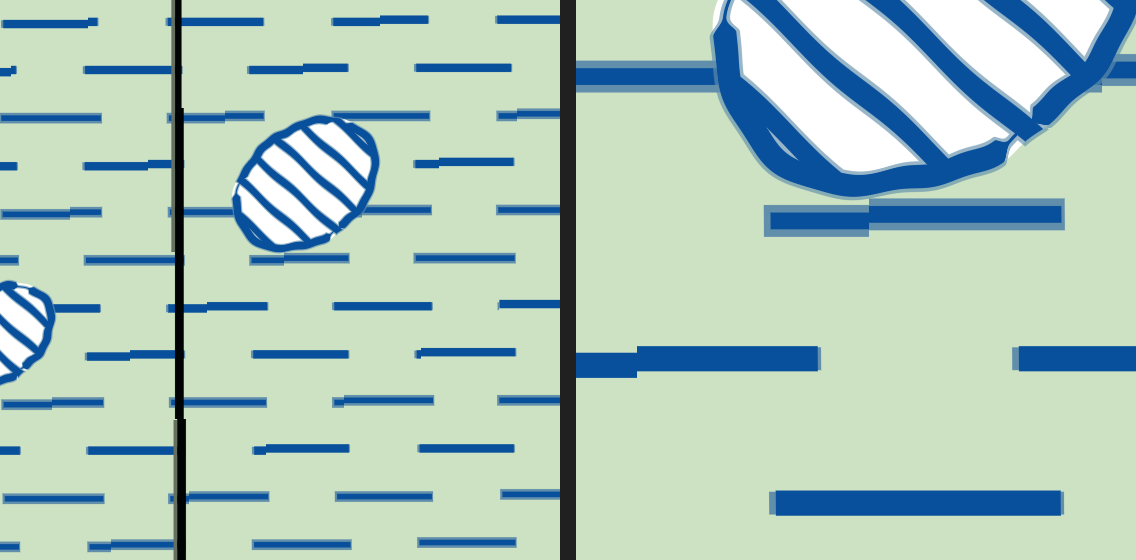
Left, the full canvas; right, a detail of the centre.
This pattern is drawn by a WebGL 1 fragment shader. Its source:

```glsl
precision mediump float;
uniform vec2 u_resolution;

const vec3 GROUND = vec3(0.80, 0.885, 0.76);
const vec3 INK = vec3(0.03, 0.31, 0.61);
const vec3 FRINGE = vec3(0.38, 0.56, 0.67);

float hash(vec2 p) {
  return fract(sin(dot(p, vec2(12.9898, 78.233))) * 43758.5453);
}

// Coverage of the inside of a signed distance
float cover(float d) {
  float aa = 0.7 / u_resolution.y;
  return 1.0 - smoothstep(-aa, aa, d);
}

float box(vec2 p, vec2 halfSize) {
  vec2 d = abs(p) - halfSize;
  return max(d.x, d.y);
}

// Staggered, slightly tilted dashes; y runs downward
vec3 dashes(vec3 col, vec2 p) {
  float row = floor((p.y + 0.0075 * p.x - 0.0422) / 0.0849 + 0.5);
  float middle = 0.0422 + row * 0.0849 - 0.0075 * p.x;
  float stepped = floor(middle * 256.0 + 0.5) / 256.0;

  float along = (p.x - 0.008 * p.y - 0.0895) / 0.295 + 0.5 * mod(row, 2.0) + 0.5;
  vec2 q = vec2((fract(along) - 0.5) * 0.295, p.y - stepped);
  float halfLength = 0.086 + 0.005 * (hash(vec2(floor(along), row)) - 0.4);

  // Some rows have a thin core between pale edges
  float phase = mod(row, 6.0);
  float pale = max(step(3.5, phase), 1.0 - step(0.5, abs(phase - 2.0)));
  float core = box(q, vec2(halfLength, mix(0.0075, 0.005, pale)));
  float edge = box(q + vec2(0.001, 0.0), vec2(halfLength + 0.003, mix(0.0068, 0.0095, pale)));
  col = mix(col, FRINGE, cover(edge));
  return mix(col, INK, cover(core));
}

// Upright line that shifts sideways in small steps
vec3 uprightLine(vec3 col, vec2 p) {
  float shift = floor((p.y + 0.363) / 0.556);
  float right = 0.3242 + 0.0039 * shift;
  float left = 0.3125 + 0.0039 * max(shift - 1.0, 0.0);
  float shade = max(left - 0.0065 - p.x, p.x - left);
  float worn = step(0.15, abs(p.y - 0.6));
  col = mix(col, vec3(0.40, 0.44, 0.38), cover(shade) * worn);
  return mix(col, vec3(0.0, 0.01, 0.01), cover(max(left - p.x, p.x - right)));
}

// Hatched oval with a broken, uneven outline
vec3 pebble(vec3 col, vec2 p, float size) {
  vec2 q = mat2(0.79, -0.61, 0.61, 0.79) * p;
  vec2 radii = vec2(0.143, 0.105) * size;
  float angle = atan(p.y, p.x);
  float wobble = 0.0018 * sin(angle * 7.0 + 1.0) + 0.001 * sin(angle * 17.0);
  float d = (length(q / radii) - 1.0) * length(q) / max(length(q / radii), 0.01) + wobble;

  float gap = smoothstep(0.88, 0.97, cos(3.0 * (angle - 1.08)));
  float outline = abs(d + 0.007) - mix(0.007, 0.001, gap);

  float across = (p.x * 0.9 + p.y) / 1.345 + 0.0015 * sin(p.x * 75.0);
  float hatch = abs(fract(across / 0.0485) - 0.5) * 0.0485 - 0.0062;
  float stroke = min(outline, max(hatch, d));

  col = mix(col, vec3(1.0), cover(d));
  col = mix(col, FRINGE, cover(stroke - 0.0022) * 0.65);
  return mix(col, INK, cover(stroke));
}

void main() {
  vec2 p = gl_FragCoord.xy / u_resolution;
  vec2 down = vec2(p.x, 1.0 - p.y);

  vec3 col = dashes(GROUND, down);
  col = uprightLine(col, down);

  for (int i = 0; i < 2; i++) {
    float n = float(i);
    vec2 centre = mix(vec2(0.546, 0.671), vec2(-0.004, 0.402), n);
    col = pebble(col, p - centre, 1.0 - 0.22 * n);
  }

  gl_FragColor = vec4(col, 1.0);
}
```
